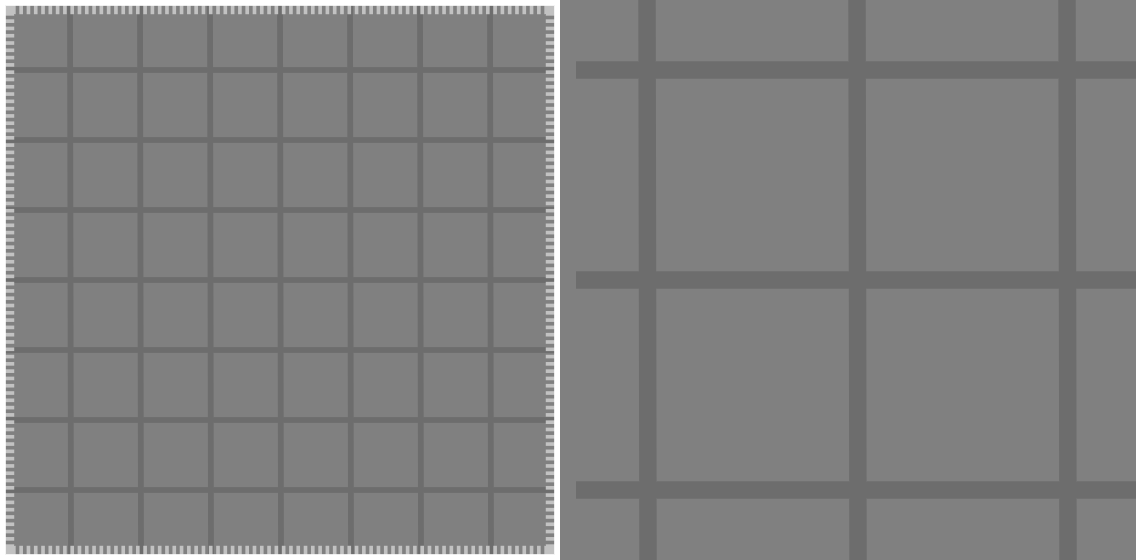
Left: the whole. Right: its middle third, enlarged.
This pattern is drawn by a Shadertoy shader. Its source:

```glsl
// A grey sheet ruled into square cells by darker bars, with a dashed light
// border and a white margin. Bars and dashes are repeated one-dimensional
// distances; the upright bars lean very slightly.

#define CELLS 8.0          // cells across and down
#define BAR_WIDTH 0.0104
#define BAR_LEAN 0.0018    // sideways drift of upright bars, top to bottom
#define SHEET_HALF 0.4896  // half size of the sheet
#define INNER_HALF 0.4746  // half size inside the dashed border
#define DASHES 76.8        // dash periods per canvas width
#define CORNER_STEP 36.25  // dash periods from centre to the solid corner

const vec3 MARGIN_WHITE = vec3(1.0);
const vec3 SHEET_GREY = vec3(0.502);
const vec3 BAR_GREY = vec3(0.427);
const vec3 DASH_GREY = vec3(0.76);

// Coverage of a signed distance, smoothed over one pixel
float coverage(float dist, float pixel) {
    return clamp(0.5 - dist / pixel, 0.0, 1.0);
}

// Signed distance to bars centred on every cell boundary
float barDistance(float x) {
    float offset = abs(fract(x * CELLS + 0.5) - 0.5) / CELLS;
    return offset - 0.5 * BAR_WIDTH;
}

// Signed distance to dashes along one side, solid past the corner step
float dashDistance(float x) {
    float t = x * DASHES;
    float dash = abs(fract(t) - 0.5) - 0.25;
    return min(dash, CORNER_STEP - abs(t)) / DASHES;
}

void mainImage(out vec4 fragColor, in vec2 fragCoord) {
    float pixel = 1.0 / min(iResolution.x, iResolution.y);
    vec2 uv = fragCoord / iResolution.xy;
    vec2 centred = uv - 0.5;
    vec2 reach = abs(centred);

    // Ruled cells
    float upright = barDistance(uv.x - BAR_LEAN * (1.0 - uv.y));
    float level = barDistance(uv.y);
    vec3 color = mix(SHEET_GREY, BAR_GREY, coverage(min(upright, level), pixel));

    // Dashed border, running along whichever side is nearer
    float edge = max(reach.x, reach.y);
    float along = reach.x > reach.y ? centred.y : centred.x;
    float border = coverage(INNER_HALF - edge, pixel);
    color = mix(color, DASH_GREY, border * coverage(dashDistance(along), pixel));

    // White margin
    color = mix(MARGIN_WHITE, color, coverage(edge - SHEET_HALF, pixel));
    fragColor = vec4(color, 1.0);
}
```
